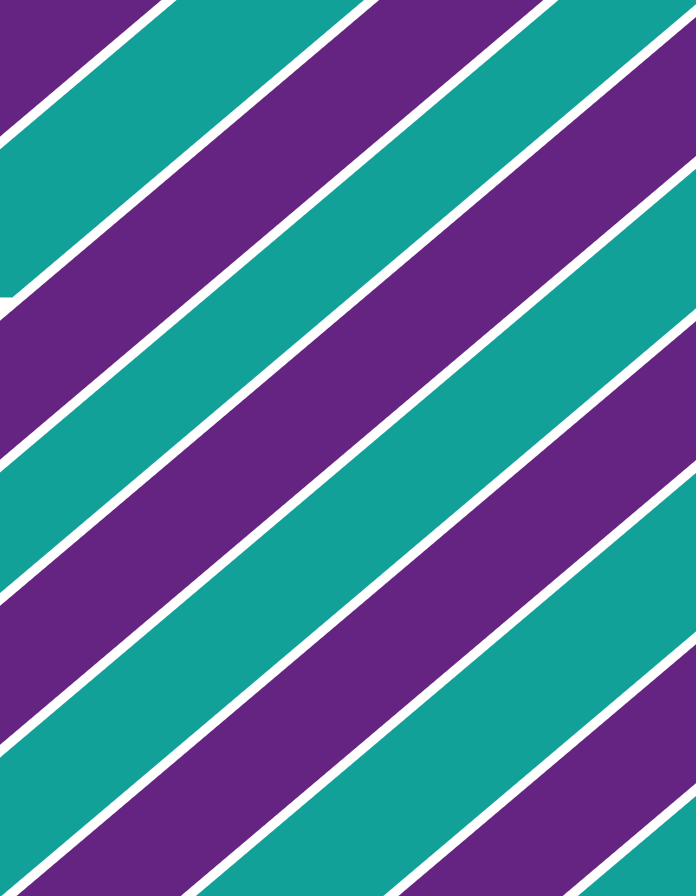
Reproduce this pattern procedurally as a Shadertoy shader.

```glsl
const vec3 TEAL = vec3(0.07, 0.63, 0.60);
const vec3 PURPLE = vec3(0.40, 0.14, 0.51);

// Coverage of the region where d is negative, softened over one pixel
float inside(float d) {
    return clamp(0.5 - d * iResolution.y, 0.0, 1.0);
}

void mainImage(out vec4 fragColor, in vec2 fragCoord) {
    // Height units, measured from the upper left corner
    vec2 p = vec2(fragCoord.x, iResolution.y - fragCoord.y) / iResolution.y;

    // Where the diagonal through p meets the left edge
    float slope = 0.846;
    float intercept = p.y + slope * p.x;

    // Evenly spaced stripes, with every third one pushed down a little
    float stripe = round((intercept - 0.0749) / 0.3394);
    float shift = mod(stripe, 3.0) == 1.0 ? 0.0212 : 0.0;
    float offset = intercept - 0.0749 - stripe * 0.3394 - shift;
    float toAxis = abs(offset) * inversesqrt(1.0 + slope * slope);

    // Small flat-topped white chip at the left edge, above one stripe
    float chip = stripe == 1.0 && offset < 0.0 ? inside(0.332 - p.y) : 0.0;

    // Purple stripe with a white border on the teal ground
    vec3 color = mix(TEAL, vec3(1.0), max(inside(toAxis - 0.0701), chip));
    color = mix(color, PURPLE, inside(toAxis - 0.0592));
    fragColor = vec4(color, 1.0);
}
```
